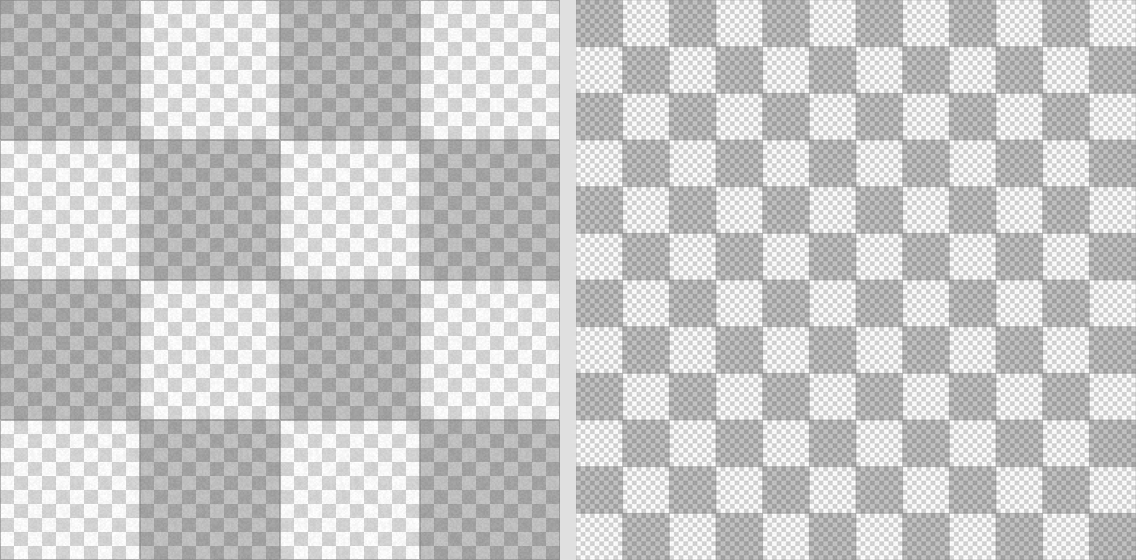
Left, the tile; right, the same tile 3 across and 3 down.
Reproduce this pattern procedurally as a Shadertoy shader.

```glsl
const float TILES = 4.0;            // large squares per side
const float CHECKS = 40.0;          // small squares per side
const float GRAIN_CELLS = 384.0;    // noise lattice, wraps at the border
const float GRAIN_AMOUNT = 0.06;
const float SEAM_WIDTH = 0.0024;
const float SEAM_OPACITY = 0.85;
const vec3 WHITE = vec3(0.975);
const vec3 PALE_GREY = vec3(0.82);
const vec3 MID_GREY = vec3(0.75);
const vec3 DARK_GREY = vec3(0.63);
const vec3 SEAM_GREY = vec3(0.54);

float hash(vec2 p) {
    return fract(sin(dot(p, vec2(127.1, 311.7))) * 43758.5453);
}

// Value noise on a lattice that repeats every "period" cells
float wrappedNoise(vec2 p, float period) {
    vec2 i = floor(p);
    vec2 f = fract(p);
    f = f * f * (3.0 - 2.0 * f);
    vec2 a = mod(i, period);
    vec2 b = mod(i + 1.0, period);
    float low = mix(hash(a), hash(vec2(b.x, a.y)), f.x);
    float high = mix(hash(vec2(a.x, b.y)), hash(b), f.x);
    return mix(low, high, f.y);
}

// 1 on squares whose column + row is even, 0 on the others
float checker(vec2 uv, float count, vec2 pixel) {
    vec2 wave = 4.0 * abs(fract(0.5 * uv * count - 0.25) - 0.5) - 1.0;
    vec2 side = clamp(wave / (pixel * count), -1.0, 1.0);
    return 0.5 + 0.5 * side.x * side.y;
}

// Coverage of the thin lines between the large squares
float seam(vec2 uv, vec2 pixel) {
    vec2 dist = (0.5 - abs(fract(uv * TILES) - 0.5)) / TILES;
    vec2 cover = 1.0 - smoothstep(-0.5 * pixel, 0.5 * pixel, dist - 0.5 * SEAM_WIDTH);
    return max(cover.x, cover.y);
}

void mainImage(out vec4 fragColor, in vec2 fragCoord) {
    vec2 uv = fragCoord / iResolution.xy;
    vec2 pixel = 1.0 / iResolution.xy;

    // Small checks inside light and dark squares
    float check = checker(uv, CHECKS, pixel);
    vec3 lightSquare = mix(WHITE, PALE_GREY, check);
    vec3 darkSquare = mix(DARK_GREY, MID_GREY, check);
    vec3 color = mix(darkSquare, lightSquare, checker(uv, TILES, pixel));

    color = mix(color, SEAM_GREY, SEAM_OPACITY * seam(uv, pixel));

    // Fine paper grain
    float grain = wrappedNoise(uv * GRAIN_CELLS, GRAIN_CELLS) - 0.5;
    color += GRAIN_AMOUNT * grain;

    fragColor = vec4(clamp(color, 0.0, 1.0), 1.0);
}
```
